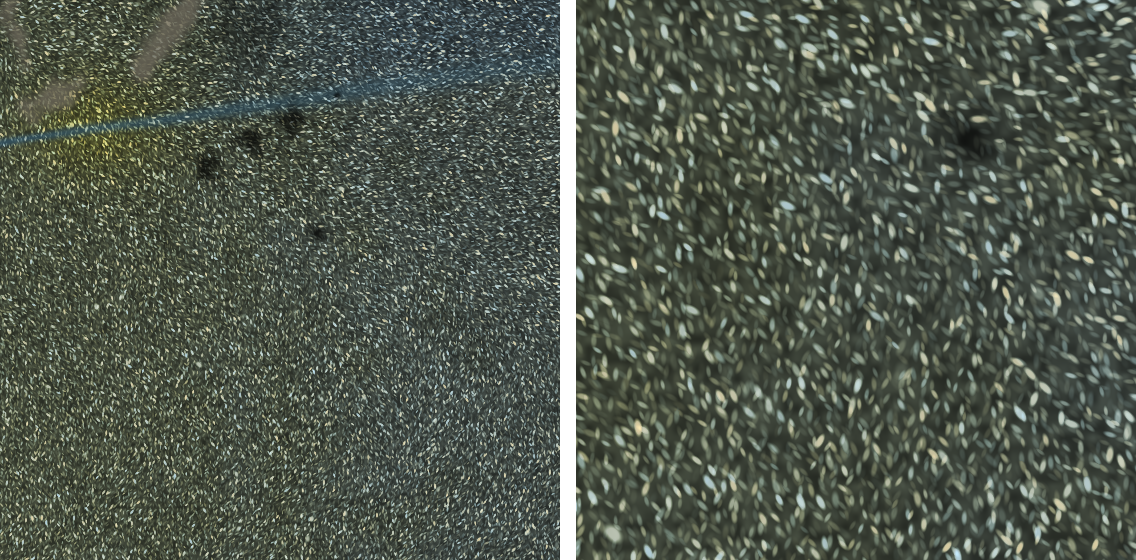
Left: the whole. Right: its middle third, enlarged.
This texture is drawn by a three.js fragment shader. Its source:

```glsl
// Wet, gritty sand: layers of small elongated grains that follow a slowly
// turning direction field, over a mottled olive ground. A blue streak, a
// yellow glow, pale smears and a chain of dark stains are laid on top.
varying vec2 vUv;

const vec3 OLIVE = vec3(0.96, 1.05, 0.83);
const vec3 SLATE = vec3(0.90, 1.02, 0.96);
const vec3 SEA = vec3(0.80, 1.00, 1.10);
const vec3 PALE = vec3(0.97, 1.01, 0.93);
const vec3 STREAK_BLUE = vec3(0.19, 0.33, 0.41);
const vec3 GLOW_YELLOW = vec3(1.20, 1.10, 0.60);
const vec3 SMEAR_GREY = vec3(0.43, 0.41, 0.36);

// Sine-free hash: three values from 0 to 1
vec3 hash3(vec2 p) {
  vec3 q = fract(p.xyx * vec3(0.1031, 0.1030, 0.0973));
  q += dot(q, q.yxz + 33.33);
  return fract((q.xxy + q.yzz) * q.zyx);
}

float valueNoise(vec2 p) {
  vec2 cell = floor(p);
  vec2 f = fract(p);
  f = f * f * (3.0 - 2.0 * f);
  float low = mix(hash3(cell).x, hash3(cell + vec2(1.0, 0.0)).x, f.x);
  float high = mix(hash3(cell + vec2(0.0, 1.0)).x, hash3(cell + 1.0).x, f.x);
  return mix(low, high, f.y);
}

vec2 rotate(vec2 p, float angle) {
  float c = cos(angle);
  float s = sin(angle);
  return vec2(c * p.x + s * p.y, c * p.y - s * p.x);
}

float segmentDistance(vec2 p, vec2 a, vec2 b) {
  vec2 ab = b - a;
  return length(p - a - ab * clamp(dot(p - a, ab) / dot(ab, ab), 0.0, 1.0));
}

float blob(vec2 p, vec2 center, float radius, float ragged) {
  return 1.0 - smoothstep(0.25, 1.1, length(p - center) / radius + ragged);
}

// 1 in the upper right part, where grains lie flat
float flatZone(vec2 p) {
  return smoothstep(-0.10, 0.14, p.y - 0.9 + 0.5 * p.x);
}

float grainAngle(vec2 p) {
  float steep = -1.05 - 0.75 * smoothstep(0.55, 0.0, p.y);
  return mix(steep, -0.25, flatZone(p)) + 0.8 * (valueNoise(p * 9.0) - 0.5);
}

// Strongest grain here: x is its light, y its warmth from -0.5 to 0.5
vec2 grainLayer(vec2 p, float cells, vec2 size, float faint, float bright, float rarity, float seed) {
  vec2 g = p * cells;
  vec2 home = floor(g);
  vec2 best = vec2(0.0);
  for (int j = -1; j <= 1; j++) {
    for (int i = -1; i <= 1; i++) {
      vec2 cell = home + vec2(float(i), float(j));
      vec3 place = hash3(cell + seed);
      vec3 look = hash3(cell + seed + 57.0);
      vec2 center = cell + 0.1 + 0.8 * place.xy;
      float angle = grainAngle(center / cells) + 1.5 * (place.z - 0.5);
      vec2 d = rotate(g - center, angle) / (size * mix(0.75, 1.15, look.y));
      d.y += 0.25 * (look.z - 0.5) * d.x * d.x;
      float light = (faint + bright * pow(look.x, rarity)) * smoothstep(1.0, 0.3, length(d));
      if (light > best.x) best = vec2(light, look.z - 0.5);
    }
  }
  return best;
}

void main() {
  vec2 p = vUv;
  float patchy = valueNoise(p * 14.0);
  float ragged = 0.7 * (valueNoise(p * 75.0) - 0.5);
  float zone = flatZone(p);

  // Mottled ground and three sizes of grain
  float ground = 0.225 + 0.13 * (valueNoise(p * 170.0 + 9.0) - 0.5) + 0.03 * (patchy - 0.5);
  vec2 fine = grainLayer(p, 138.0, vec2(0.72, 0.29), 0.09, 0.35, 2.0, 11.0);
  vec2 glint = grainLayer(p, 118.0, vec2(0.70, 0.31), 0.04, 0.74, 4.0, 203.0);
  vec2 flake = grainLayer(p, 30.0, vec2(0.24, 0.15), 0.0, 0.60, 26.0, 401.0);
  float light = fine.x + glint.x + flake.x;
  float tone = ground - 0.015 * zone + light * mix(1.0, 1.06, zone);
  tone = min(tone, 0.72 + 0.25 * (tone - 0.72));

  // Tint: olive at left, slate at right, sea blue above the streak
  float aboveStreak = p.y - 0.745 - 0.145 * p.x - 0.006 * (patchy - 0.5);
  float seaAmount = smoothstep(0.25, 0.75, p.x) * smoothstep(-0.05, 0.06, aboveStreak);
  vec3 tint = mix(OLIVE, SLATE, smoothstep(0.15, 0.95, p.x + 0.4 * (patchy - 0.5)));
  tint = mix(tint, SEA, 0.8 * seaAmount);
  tint = mix(tint, PALE, smoothstep(0.45, 0.8, tone));
  float warmth = fine.x * fine.y + glint.x * glint.y;
  vec3 color = tone * tint + warmth * vec3(0.22, 0.0, -0.28);

  // Yellow glow and blue streak, which widens and fades to the right
  float glow = exp(-dot((p - vec2(0.17, 0.77)) * vec2(8.0, 11.0), (p - vec2(0.17, 0.77)) * vec2(8.0, 11.0)));
  color *= mix(vec3(1.0), GLOW_YELLOW, 0.75 * glow);
  float streakWidth = mix(0.007, 0.024, p.x);
  float streak = exp(-aboveStreak * aboveStreak / (streakWidth * streakWidth));
  color = mix(color, STREAK_BLUE + 0.5 * light, streak * mix(0.75, 0.3, p.x));

  // Soft pale smears in the upper left
  float smearDistance = min(segmentDistance(p, vec2(0.05, 0.81), vec2(0.14, 0.85)),
                            segmentDistance(p, vec2(0.26, 0.88), vec2(0.34, 1.0)));
  smearDistance = min(smearDistance, segmentDistance(p, vec2(0.015, 0.99), vec2(0.05, 0.88)) + 0.012);
  float smear = 1.0 - smoothstep(0.004, 0.038, smearDistance + 0.025 * (valueNoise(p * 32.0) - 0.5));
  color = mix(color, SMEAR_GREY, 0.75 * smear);

  // Dark stains: a rising chain, a lone one and a broad shadow
  float stain = blob(p, vec2(0.563, 0.583), 0.022, ragged);
  for (int i = 0; i < 4; i++) {
    float n = float(i);
    vec2 center = vec2(0.37, 0.70) + n * vec2(0.077, 0.044) + 0.008 * (hash3(vec2(n, 5.0)).xy - 0.5);
    stain = max(stain, blob(p, center, n > 2.5 ? 0.011 : 0.033, ragged));
  }
  stain = max(stain, 0.5 * blob(p, vec2(0.45, 0.95), 0.085, ragged));
  color *= 1.0 - 0.6 * stain;

  gl_FragColor = vec4(clamp(color, 0.0, 1.0), 1.0);
}
```
